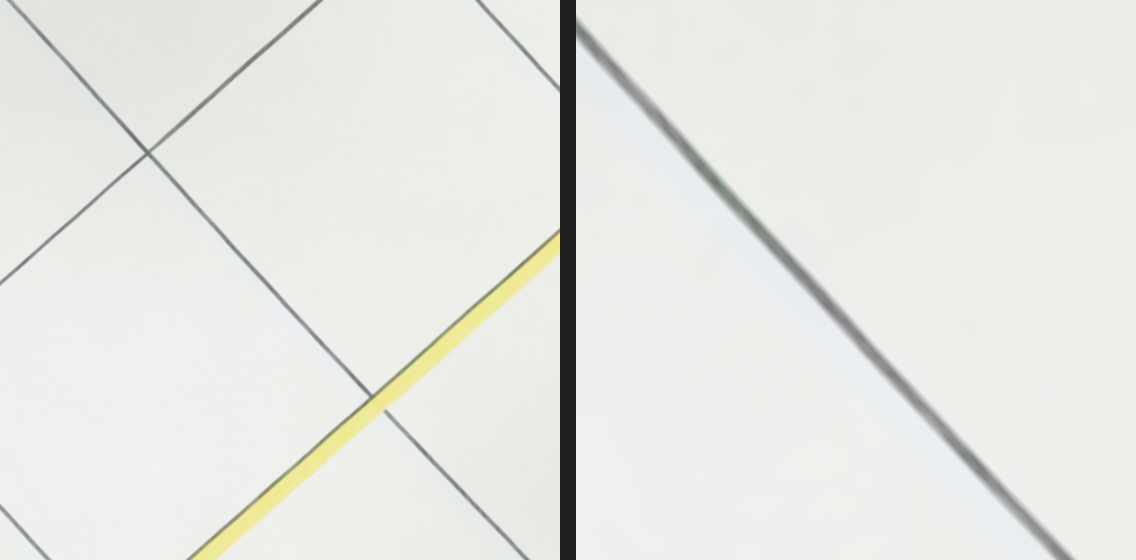
Left: the whole. Right: its middle third, enlarged.
Reproduce this pattern procedurally as a Shadertoy shader.

```glsl
// Slanted grid of thin gray pencil lines on pale paper, one line edged with a yellow band.

vec2 hashGradient(vec2 cell) {
    vec2 h = vec2(dot(cell, vec2(127.1, 311.7)), dot(cell, vec2(269.5, 183.3)));
    return 2.0 * fract(sin(h) * 43758.5) - 1.0;
}

float gradientNoise(vec2 p) {
    vec2 i = floor(p), f = fract(p);
    vec2 u = f * f * f * (f * (f * 6.0 - 15.0) + 10.0);
    float low = mix(dot(hashGradient(i), f),
                    dot(hashGradient(i + vec2(1, 0)), f - vec2(1, 0)), u.x);
    float high = mix(dot(hashGradient(i + vec2(0, 1)), f - vec2(0, 1)),
                     dot(hashGradient(i + 1.0), f - 1.0), u.x);
    return mix(low, high, u.y);
}

// Soft-edged line; never sharper than one pixel
float stroke(float dist, float halfWidth) {
    float soft = max(0.0028, 0.7 / iResolution.y);
    return 1.0 - smoothstep(halfWidth - soft, halfWidth + soft, abs(dist));
}

// Paper: shaded toward the upper left and lower right, with faint mottling
vec3 paperColor(vec2 p) {
    vec3 paper = vec3(0.932, 0.936, 0.918);
    paper -= vec3(0.045, 0.045, 0.052) * exp(-5.0 * dot(p - vec2(0.2, 1.05), p - vec2(0.2, 1.05)));
    paper += vec3(0.012, 0.012, 0.022) * exp(-6.0 * dot(p - vec2(0.2, 0.3), p - vec2(0.2, 0.3)));
    paper -= 0.025 * smoothstep(0.45, 0.0, distance(p, vec2(1.05, 0.1)));
    return paper + 0.008 * gradientNoise(p * 9.0) + 0.007 * gradientNoise(p * 45.0);
}

// Graphite with slight green and violet fringes along its length
vec3 graphiteColor(float along, float id) {
    float tint = gradientNoise(vec2(along * 14.0, id * 5.3 + 0.4));
    return vec3(0.43, 0.445, 0.43) + tint * vec3(0.06, -0.05, 0.05);
}

void mainImage(out vec4 fragColor, in vec2 fragCoord) {
    vec2 p = fragCoord / iResolution.xy;
    vec2 q = p - vec2(0.264, 0.727);
    vec3 color = paperColor(p);

    // Falling lines, gently bowed
    float along = dot(q, vec2(0.68, -0.733));
    float across = dot(q, vec2(0.733, 0.68)) + 0.004 * sin(3.8 * along);
    across += 0.0012 * gradientNoise(vec2(along * 18.0, 2.5));
    float column = round(across / 0.62);
    float d = across - column * 0.62;
    float wear = 0.76 + 0.3 * gradientNoise(vec2(along * 22.0, column * 3.7 + 0.5))
               + 0.25 * gradientNoise(vec2(along * 90.0, d * 250.0));
    wear += 0.2 * exp(-9.0 * abs(along)) - 0.1 * step(column, -0.5);
    color += vec3(-0.012, -0.004, 0.022) * smoothstep(0.025, 0.0, abs(d + 0.012));
    color = mix(color, graphiteColor(along, column), clamp(wear, 0.0, 1.0) * stroke(d, 0.0037));

    // Rising lines, heavier past the first crossing
    float rise = dot(q, vec2(0.748, 0.663));
    float down = dot(q, vec2(0.663, -0.748)) + 0.0014 * gradientNoise(vec2(rise * 14.0, 7.5));
    float row = round(down / 0.592);
    d = down - row * 0.592;
    wear = 0.84 + 0.3 * gradientNoise(vec2(rise * 20.0, row * 4.1 + 0.3))
         + 0.22 * gradientNoise(vec2(rise * 80.0, d * 250.0));

    // Yellow band beside the second row, covering the falling lines
    if (row == 1.0) {
        float edge = 0.0325 + 0.0022 * gradientNoise(vec2(rise * 17.0, 1.5));
        float band = smoothstep(0.0, 0.004, d) * (1.0 - smoothstep(edge - 0.003, edge + 0.003, d));
        float streak = gradientNoise(vec2(rise * 22.0, d * 160.0));
        vec3 yellow = mix(vec3(0.935, 0.91, 0.53), vec3(0.94, 0.925, 0.68),
                          clamp(0.3 + 0.8 * streak + 0.4 * smoothstep(0.02, 0.033, d), 0.0, 1.0));
        color = mix(color, yellow, 0.96 * band);
    }

    vec3 ink = graphiteColor(rise, row + 9.0);
    ink += row == 1.0 ? vec3(0.03, 0.03, -0.06) : vec3(-0.02, -0.01, 0.03) * step(rise, 0.0);
    float halfWidth = row == 1.0 ? 0.0031 : 0.003 + 0.001 * smoothstep(0.0, 0.06, rise);
    color = mix(color, ink, clamp(wear, 0.0, 1.0) * stroke(d, halfWidth));

    fragColor = vec4(clamp(color, 0.0, 1.0), 1.0);
}
```
